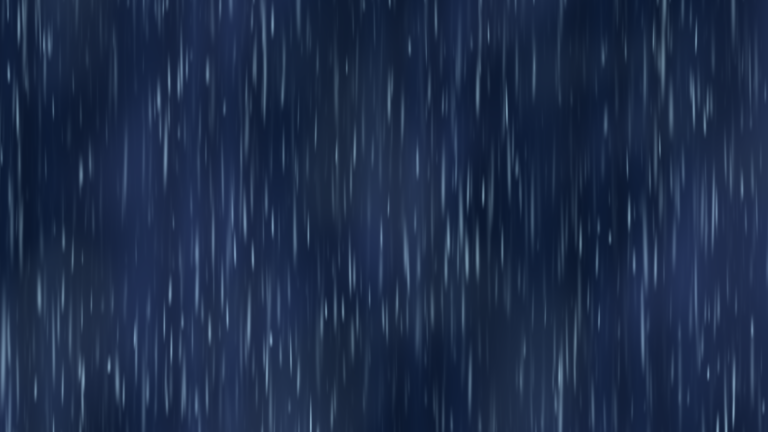
Give the GLSL for this background, as a Shadertoy shader.

```glsl
// Night rain: fine pale streaks falling over a mottled navy backdrop.
// Layered sines shade the backdrop and cluster the rain; each rain layer
// is a hashed grid of staggered columns holding one tapered streak per cell.

const int RAIN_LAYERS = 6;
const vec3 DEEP_NAVY = vec3(0.045, 0.100, 0.200);
const vec3 SOFT_NAVY = vec3(0.130, 0.188, 0.330);
const vec3 MIST_GREY = vec3(0.150, 0.212, 0.305);
const vec3 RAIN_TINT = vec3(0.86, 1.00, 0.97);

// Four random values in 0..1 for a cell
vec4 hash4(vec2 cell, float seed) {
    vec4 v = fract(vec4(cell.xyx, seed) * vec4(0.1031, 0.1030, 0.0973, 0.1099));
    v += dot(v, v.wzxy + 33.33);
    return fract((v.xxyz + v.yzzw) * v.zywx);
}

// Smooth, upright patches from warped sines, in 0..1
float patches(vec2 p, float seed) {
    float sum = 0.0;
    float weight = 0.5;
    for (int i = 0; i < 3; i++) {
        float phase = seed + 2.4 * float(i);
        float warp = 1.3 * sin(p.y * 3.1 + phase);
        sum += weight * sin(p.x * 5.3 + warp + phase)
             * cos(p.y * 2.7 + 1.1 * sin(p.x * 3.7 - phase) + phase * 1.7);
        p = mat2(1.5, 0.5, -0.6, 1.4) * p;
        weight *= 0.6;
    }
    return clamp(0.5 + 0.75 * sum, 0.0, 1.0);
}

// One layer of streaks; spacing and width are in canvas heights
float rainLayer(vec2 p, vec2 spacing, float width, float seed) {
    p.x += 0.003 * sin(p.y * 7.0 + p.x * 5.0 + seed) + seed * 0.137;
    float column = floor(p.x / spacing.x);
    float stagger = hash4(vec2(column, 7.0), seed).x;
    vec2 grid = p / spacing + vec2(0.0, stagger);
    vec2 cell = floor(grid);
    vec2 local = (grid - cell) * spacing;
    vec4 rnd = hash4(cell, seed + 3.7);

    // Place a streak fully inside its cell
    float halfLength = spacing.y * mix(0.16, 0.48, rnd.y);
    vec2 center = vec2(mix(0.28, 0.72, rnd.x) * spacing.x,
                       mix(halfLength, spacing.y - halfLength, rnd.z));
    float across = (local.x - center.x) / (width * mix(0.75, 1.2, rnd.z));
    float along = (local.y - center.y) / halfLength;

    // Bright low head, long fading tail
    float taper = smoothstep(-1.0, -0.2, along) * (1.0 - smoothstep(-0.4, 1.0, along));
    float strength = 0.03 + 0.97 * pow(rnd.w, 4.0);
    return exp(-across * across) * taper * strength;
}

// All layers, from short fine drops to long soft streaks
float rain(vec2 p) {
    float sum = 0.0;
    for (int i = 0; i < RAIN_LAYERS; i++) {
        float depth = float(i) / float(RAIN_LAYERS - 1);
        vec2 spacing = mix(vec2(0.021, 0.15), vec2(0.040, 0.44), depth);
        float width = mix(0.0026, 0.0042, depth);
        float seed = 1.0 + 5.3 * float(i);
        float density = patches(p * vec2(2.3, 1.3), 2.0 + 0.25 * float(i));
        float cluster = mix(0.25, 1.2, smoothstep(0.2, 0.85, density));
        sum += rainLayer(p, spacing, width, seed) * cluster * mix(0.68, 0.56, depth);
    }
    return sum;
}

vec3 backdrop(vec2 p) {
    float light = smoothstep(0.08, 0.92, patches(p, 1.3));
    float mist = smoothstep(0.5, 0.95, patches(p * 1.2, 4.6));
    vec3 color = mix(DEEP_NAVY, SOFT_NAVY, light);
    color = mix(color, MIST_GREY, 0.5 * mist);

    // Faint broad curtains of distant rain
    float curtain = sin(p.x * 47.0 + 2.0 * sin(p.x * 13.0) + 0.6 * sin(p.y * 3.0));
    return color * (1.0 + 0.07 * curtain);
}

void mainImage(out vec4 fragColor, in vec2 fragCoord) {
    vec2 p = fragCoord / iResolution.y;
    float brightness = rain(p);
    brightness = 0.75 * (1.0 - exp(-brightness / 0.75));
    fragColor = vec4(backdrop(p) + RAIN_TINT * brightness, 1.0);
}
```
